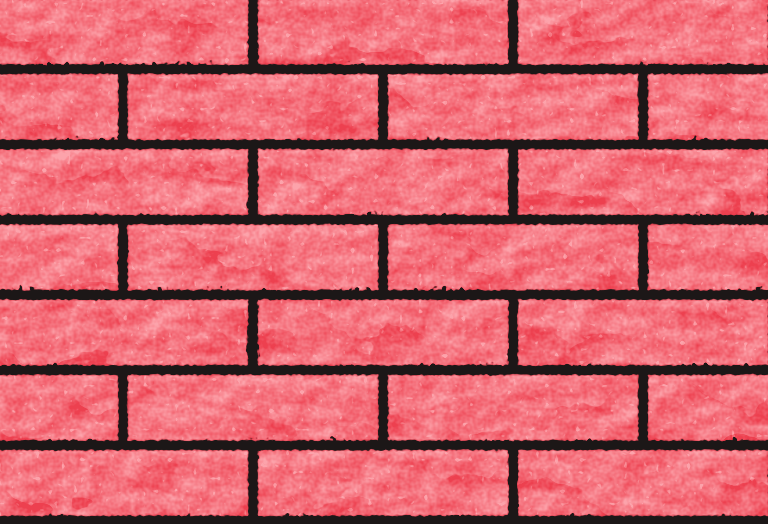
Reproduce this texture procedurally as a WebGL 1 fragment shader.

```glsl
precision highp float;
// Running-bond wall of pink split-face bricks with thin black joints.
// Each brick is a box distance field with crumbled edges; its face is built
// from gradient noise: slanted ledges, soft relief, grain and pale specks.

uniform vec2 u_resolution;

// Layout, in units of one course height (y runs downwards)
const vec2 CANVAS = vec2(10.17, 6.967);
const vec2 FIRST_JOINT = vec2(3.351, -0.0795);
const float BRICK_LENGTH = 3.444;
const float JOINT_WIDTH = 0.126;
const float CORNER_RADIUS = 0.015;

// Wear along the edges
const float EDGE_ROUGHNESS = 0.016;
const float CHIP_DEPTH = 0.085;

// Face of the stone
const float BASE_TONE = 0.55;
const float LEDGE_DEPTH = 0.42;
const float RELIEF_DEPTH = 0.75;
const float GRAIN_DEPTH = 0.36;
const float SPECK_GLOW = 0.45;

const vec3 STONE_DEEP = vec3(0.93, 0.25, 0.31);
const vec3 STONE_PALE = vec3(0.99, 0.64, 0.67);
const vec3 RIM_RED = vec3(0.87, 0.19, 0.26);
const vec3 MORTAR = vec3(0.11, 0.09, 0.09);

float hash(vec2 c) {
  vec3 h = fract(c.xyx * vec3(0.1031, 0.1030, 0.0973));
  h += dot(h, h.yzx + 33.33);
  return fract((h.x + h.y) * h.z);
}

float cornerRamp(vec2 cell, vec2 offset) {
  float angle = 6.2832 * hash(cell);
  return dot(vec2(cos(angle), sin(angle)), offset);
}

// Gradient noise, roughly -1 to 1
float noise(vec2 p) {
  vec2 i = floor(p), f = p - i;
  vec2 u = f * f * f * (f * (f * 6.0 - 15.0) + 10.0);
  vec2 e = vec2(1.0, 0.0);
  float top = mix(cornerRamp(i, f), cornerRamp(i + e, f - e), u.x);
  float low = mix(cornerRamp(i + e.yx, f - e.yx), cornerRamp(i + 1.0, f - 1.0), u.x);
  return 1.4 * mix(top, low, u.y);
}

float fbm(vec2 p) {
  float sum = 0.0, amp = 0.5;
  for (int i = 0; i < 4; i++) {
    sum += amp * noise(p);
    p = mat2(1.6, 1.2, -1.2, 1.6) * p + 7.3;
    amp *= 0.5;
  }
  return sum;
}

float roundBox(vec2 p, vec2 halfSize, float radius) {
  vec2 q = abs(p) - halfSize + radius;
  return length(max(q, 0.0)) + min(max(q.x, q.y), 0.0) - radius;
}

// Brick distance, with fine crumbling and chips clustered on the lower edge
float brickDistance(vec2 local, vec2 p) {
  vec2 halfCell = 0.5 * vec2(BRICK_LENGTH, 1.0);
  float d = roundBox(local - halfCell, halfCell - 0.5 * JOINT_WIDTH, CORNER_RADIUS);
  float cluster = smoothstep(-0.05, 0.5, noise(p * 1.9 + 40.0));
  float lower = mix(0.25, 1.0, smoothstep(0.55, 0.95, local.y));
  float chips = max(noise(p * 13.0) - 0.05, 0.0) * cluster * lower;
  return d + EDGE_ROUGHNESS * noise(p * 17.0 + 9.0) + CHIP_DEPTH * chips;
}

// Brightness of the split face, 0 deep to 1 pale
float stoneTone(vec2 local, vec2 id) {
  float seed = hash(id + 50.0);
  vec2 s = local + id * vec2(17.3, 9.1) + 60.0;

  // Slanted ledges: crisp upper lip, shadow fading below
  float warp = fbm(s * vec2(1.1, 1.7));
  float step01 = fract(1.35 * local.y - 0.36 * local.x + 1.1 * warp + seed);
  float shadow = smoothstep(0.0, 0.05, step01) * (1.0 - smoothstep(0.06, 0.6, step01));
  float patches = smoothstep(-0.25, 0.35, noise(s * vec2(0.9, 1.6) + 23.0));
  shadow *= patches * mix(0.35, 1.0, smoothstep(0.1, 0.6, local.y));

  // Relief lit from the upper left
  vec2 r = s * vec2(1.8, 2.8);
  float relief = fbm(r) - fbm(r + vec2(0.16, 0.26));

  float grain = 0.6 * noise(s * 21.0) + 0.4 * noise(s * 10.0 + 5.0);
  float speck = smoothstep(0.5, 0.75, noise(s * 12.0 + 71.0));
  float bevel = 0.12 * (1.0 - smoothstep(0.06, 0.2, local.y));

  return BASE_TONE + 0.06 * (seed - 0.5) + bevel - LEDGE_DEPTH * shadow
    + RELIEF_DEPTH * relief + GRAIN_DEPTH * grain + SPECK_GLOW * speck;
}

void main() {
  vec2 uv = gl_FragCoord.xy / u_resolution;
  vec2 p = vec2(uv.x, 1.0 - uv.y) * CANVAS;
  float pixel = CANVAS.y / u_resolution.y;

  // Locate the brick; alternate courses shift by half a length
  vec2 grid = (p - FIRST_JOINT) / vec2(BRICK_LENGTH, 1.0);
  grid.x += 0.5 * mod(floor(grid.y), 2.0);
  vec2 id = floor(grid);
  vec2 local = (grid - id) * vec2(BRICK_LENGTH, 1.0);

  float d = brickDistance(local, p + 20.0);
  vec3 stone = mix(STONE_DEEP, STONE_PALE, clamp(stoneTone(local, id), 0.0, 1.0));
  stone = mix(stone, RIM_RED, 0.6 * smoothstep(-0.025, 0.0, d));

  float joint = smoothstep(-0.7 * pixel, 0.7 * pixel, d);
  gl_FragColor = vec4(mix(stone, MORTAR, joint), 1.0);
}
```
